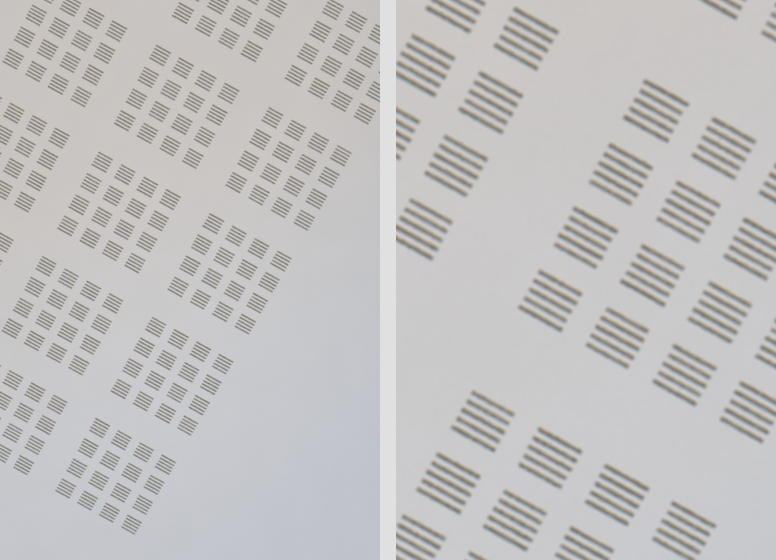
Left, the full canvas; right, a detail of the centre.
This pattern is drawn by a Shadertoy shader. Its source:

```glsl
// Printed sheet in slight perspective: a slanted lattice of blocks, each holding
// 4 x 4 tiles of five parallel bars. The plane is unprojected with an inverse
// homography, then folded into blocks, tiles and bars over softly lit paper.

#define ORIGIN vec2(0.3151, 0.1914)    // centre of block (0,0), y downward
#define STEP_U vec2(0.1999, 0.1107)    // next block along the bars
#define STEP_V vec2(-0.1005, 0.1932)   // next block across the bars
#define RECEDE 0.012                   // perspective shrink per block
#define LAST_BLOCK vec2(1.0, 3.0)      // outermost printed column and row
#define TILE_PITCH 0.203               // the rest is in block units
#define BAR_PITCH 0.0285
#define BAR_HALF vec2(0.065, 0.006)    // half length, half thickness
#define SOFTNESS 0.008
#define INK vec3(0.49, 0.48, 0.44)
#define WARM_PAPER vec3(0.782, 0.764, 0.750)
#define COOL_PAPER vec3(0.780, 0.785, 0.800)

float hash(vec2 p) {
    vec3 q = fract(p.xyx * vec3(0.1031, 0.1030, 0.0973));
    q += dot(q, q.yzx + 33.33);
    return fract((q.x + q.y) * q.z);
}

float noise(vec2 p) {
    vec2 i = floor(p), f = fract(p);
    f = f * f * (3.0 - 2.0 * f);
    vec2 e = vec2(0.0, 1.0);
    return mix(mix(hash(i), hash(i + e.yx), f.x),
               mix(hash(i + e.xy), hash(i + e.yy), f.x), f.y);
}

// Canvas position to block coordinates; block centres fall on integers.
vec2 toLattice(vec2 p) {
    mat3 project = mat3(vec3(STEP_U, 0.0), vec3(STEP_V, RECEDE), vec3(ORIGIN, 1.0));
    vec3 g = inverse(project) * vec3(p, 1.0);
    return g.xy / g.z;
}

// Ink coverage of the nearest bar.
float barInk(vec2 lattice, float soft) {
    vec2 block = floor(lattice + 0.5);
    if (any(greaterThan(block, LAST_BLOCK))) return 0.0;

    vec2 q = lattice - block;
    vec2 tile = clamp(floor(q / TILE_PITCH), -2.0, 1.0);
    vec2 tileId = block * 4.0 + tile + 64.0;
    q -= (tile + 0.5) * TILE_PITCH;

    float bar = clamp(floor(q.y / BAR_PITCH + 0.5), -2.0, 2.0);
    q.y -= bar * BAR_PITCH;

    // Small differences in bar length, thickness and ink density
    float vary = hash(tileId * 7.0 + vec2(0.0, bar)) - 0.5;
    float ragged = noise(lattice * 90.0) - 0.5;
    vec2 d = abs(q) - BAR_HALF - vec2(0.004 * vary, 0.0018 * ragged);
    vec2 cover = 1.0 - smoothstep(vec2(-soft), vec2(soft), d);
    return cover.x * cover.y * (0.96 + 0.12 * vary + 0.10 * ragged);
}

// Warm light from the top turning cool below, with a dim lower right corner.
vec3 paper(vec2 p, float aspect) {
    vec2 c = vec2(p.x / aspect, p.y);
    float cool = smoothstep(0.1, 0.85, c.y + 0.18 * (c.x - 0.5));
    vec3 colour = mix(WARM_PAPER, COOL_PAPER, cool);
    float glow = exp(-5.0 * dot(c - vec2(0.45, 0.5), c - vec2(0.45, 0.5)));
    colour += 0.014 * glow;
    colour -= vec3(0.035, 0.025, 0.010) * smoothstep(0.65, 1.4, length(c * vec2(0.9, 1.0)));
    float mottle = noise(p * 22.0) + 0.5 * noise(p * 75.0) - 0.75;
    return colour + 0.007 * mottle + 0.006 * (noise(p * 380.0) - 0.5);
}

void mainImage(out vec4 fragColor, in vec2 fragCoord) {
    float aspect = iResolution.x / iResolution.y;
    vec2 p = vec2(fragCoord.x, iResolution.y - fragCoord.y) / iResolution.y;

    vec2 lattice = toLattice(p);
    float soft = max(SOFTNESS, 0.7 * fwidth(lattice.y));

    // Lens fringe: each channel samples the bars slightly shifted
    vec2 fringe = vec2(0.0, 0.0012);
    vec3 ink = vec3(barInk(lattice - fringe, soft),
                    barInk(lattice, soft),
                    barInk(lattice + fringe, soft));

    fragColor = vec4(mix(paper(p, aspect), INK, clamp(ink, 0.0, 1.0)), 1.0);
}
```
